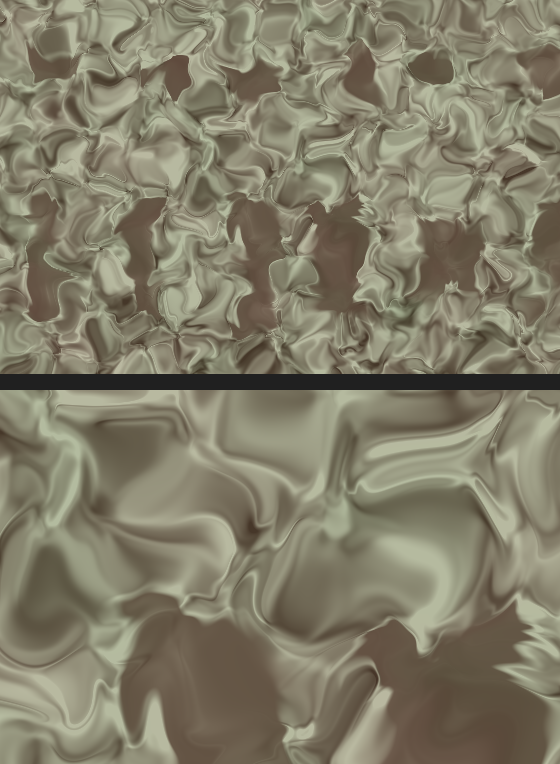
Top, the full canvas; bottom, a detail of the centre.
Write a WebGL 2 fragment shader that draws this texture.

```glsl
#version 300 es
precision highp float;
// Weathered olive-grey marbling: folded grains, pale rims and brown blocky patches.

uniform vec2 u_resolution;
out vec4 fragColor;

vec2 hash2(vec2 cell) {
    vec3 a = fract(cell.xyx * vec3(0.1031, 0.1030, 0.0973));
    a += dot(a, a.yzx + 33.33);
    return fract((a.xx + a.yz) * a.zy);
}

float cornerSlope(vec2 cell, vec2 offset) {
    return dot(hash2(cell) * 2.0 - 1.0, offset);
}

// Gradient noise, roughly -1 to 1
float noise(vec2 p) {
    vec2 i = floor(p), f = p - i;
    vec2 s = f * f * f * (f * (f * 6.0 - 15.0) + 10.0);
    vec2 e = vec2(1.0, 0.0);
    float low = mix(cornerSlope(i, f), cornerSlope(i + e, f - e), s.x);
    float high = mix(cornerSlope(i + e.yx, f - e.yx), cornerSlope(i + e.xx, f - e.xx), s.x);
    return 2.0 * mix(low, high, s.y);
}

vec2 noise2(vec2 p) {
    return vec2(noise(p + 17.3), noise(p + vec2(71.7, 43.1)));
}

// Successive warps fold the plane into small curls
vec2 fold(vec2 p) {
    float frequency = 9.0;
    for (int i = 0; i < 3; i++) {
        p += 0.42 / frequency * noise2(p * frequency);
        frequency *= 1.9;
    }
    return p;
}

// Signed distance to upright blocks, one per jittered cell, in alternating tall and short rows
float patchDistance(vec2 p) {
    vec2 size = vec2(0.27, 0.5), home = floor(p / size);
    float nearest = 1.0;
    for (int y = -1; y <= 1; y++) {
        for (int x = -1; x <= 1; x++) {
            vec2 cell = home + vec2(x, y);
            vec2 jitter = hash2(cell + 31.0) - 0.5, extent = hash2(cell + 57.0);
            vec2 centre = (cell + vec2(0.5, 0.62)) * size + jitter * vec2(0.1, 0.04);
            vec2 halfSize = vec2(0.03, 0.06) + vec2(0.06, 0.12) * extent;
            halfSize.y *= mix(1.0, 0.6, mod(cell.y, 2.0));
            vec2 d = abs(p - centre) - halfSize;
            nearest = min(nearest, length(max(d, 0.0)) + min(max(d.x, d.y), 0.0));
        }
    }
    return nearest;
}

void main() {
    vec2 p = gl_FragCoord.xy / u_resolution.y;
    vec2 q = fold(p);

    // Rounded grains with finer streaks, darker towards the bottom
    float broad = noise(q * 17.0);
    float fine = noise(q * 38.0 + 9.0);
    float tone = 0.67 + 0.47 * broad + 0.36 * fine;
    tone -= 0.12 * (1.0 - smoothstep(0.0, 0.45, p.y));
    tone += 0.12 * noise(p * 5.0 + 3.0);

    // Thin pale contours, each with a shaded inner side
    float contour = noise(q * 18.0 + 40.0);
    float gate = smoothstep(-0.1, 0.35, noise(q * 9.0 + 80.0));
    float pale = 1.0 - smoothstep(0.0, 0.11, abs(contour - 0.05));
    float shade = 1.0 - smoothstep(0.0, 0.13, abs(contour + 0.15));
    tone += gate * (0.32 * pale - 0.26 * shade);

    // Brown patches, crisp on some edges and blurred on others
    float edge = patchDistance(mix(p, q, 0.6)) + 0.045 * noise(q * 11.0 + 25.0) + 0.006;
    float softness = mix(0.003, 0.02, smoothstep(-0.1, 0.5, noise(p * 9.0 + 60.0)));
    float brown = 1.0 - smoothstep(-softness, softness, edge);
    float rim = 1.0 - smoothstep(0.0, 0.006, abs(edge - softness - 0.004));
    float cover = mix(0.97, 0.7, smoothstep(0.0, 0.5, noise(p * 8.0 + 33.0)));
    float brownTone = 0.2 + 0.07 * noise(q * 9.0 + 5.0) + 0.04 * broad;
    tone = mix(tone, brownTone, cover * brown);
    tone += 0.25 * rim * (1.0 - smoothstep(0.006, 0.018, softness));

    // Umber to pale sage, with a faint mauve drift and redder patches
    tone = clamp(tone, -0.05, 1.06);
    vec3 color = mix(vec3(0.29, 0.24, 0.18), vec3(0.69, 0.70, 0.60), tone);
    color += vec3(0.016, -0.007, 0.004) * noise(q * 8.0 + 90.0);
    color += brown * vec3(0.014, -0.006, -0.002);
    fragColor = vec4(color, 1.0);
}
```
